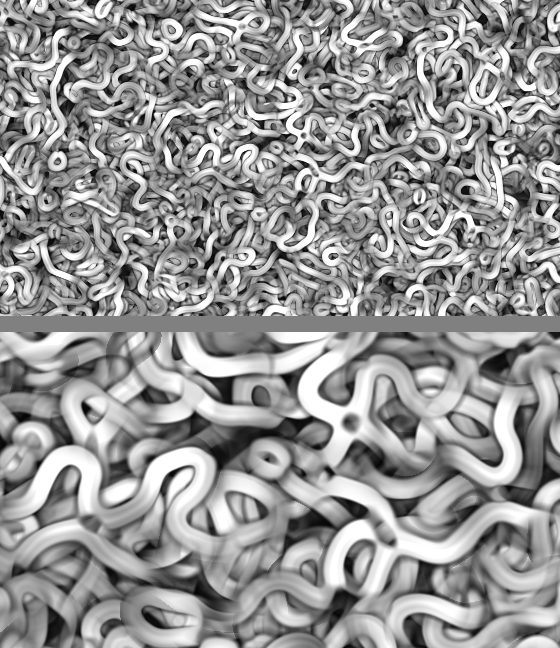
Top, the full canvas; bottom, a detail of the centre.
This texture is drawn by a WebGL 1 fragment shader. Its source:

```glsl
precision highp float;

uniform vec2 u_resolution;

#define LAYERS 12
#define BEND_SCALE 11.5
#define HALF_WIDTH 0.0128
#define LEVEL_STEP 0.5
#define SHADOW 0.5
#define DEEP_TONE 0.50
#define TOP_TONE 0.95
#define TONE_SPREAD 0.75
#define STREAKS 0.16
#define BACKGROUND 0.09

vec2 randomDirection(vec2 cell) {
  vec2 q = fract(cell * vec2(0.1031, 0.1137));
  q += dot(q, q.yx + 33.33);
  float angle = 6.28318 * fract((q.x + q.y) * q.x * 17.13);
  return vec2(cos(angle), sin(angle));
}

// Gradient noise: value in x, its slope in yz.
vec3 slopeNoise(vec2 p) {
  vec2 i = floor(p);
  vec2 f = p - i;
  vec2 u = f * f * f * (f * (f * 6.0 - 15.0) + 10.0);
  vec2 du = 30.0 * f * f * (f * (f - 2.0) + 1.0);
  vec2 ga = randomDirection(i);
  vec2 gb = randomDirection(i + vec2(1.0, 0.0));
  vec2 gc = randomDirection(i + vec2(0.0, 1.0));
  vec2 gd = randomDirection(i + vec2(1.0, 1.0));
  float a = dot(ga, f);
  float b = dot(gb, f - vec2(1.0, 0.0));
  float c = dot(gc, f - vec2(0.0, 1.0));
  float d = dot(gd, f - vec2(1.0, 1.0));
  float k = a - b - c + d;
  float value = a + u.x * (b - a) + u.y * (c - a) + u.x * u.y * k;
  vec2 slope = ga + u.x * (gb - ga) + u.y * (gc - ga)
             + u.x * u.y * (ga - gb - gc + gd)
             + du * (u.yx * k + vec2(b, c) - a);
  return vec3(value, slope);
}

float noise(vec2 p) {
  return slopeNoise(p).x;
}

// Lays one sheet of strands, the contour lines of a noise field, over a tone.
float layStrands(float below, vec2 p, float index) {
  float angle = index * 2.4;
  float c = cos(angle);
  float s = sin(angle);
  vec2 q = mat2(c, s, -s, c) * p * BEND_SCALE + index * vec2(37.2, 21.7) + 50.0;

  // Signed distance across the nearest strand, in half widths.
  vec3 field = slopeNoise(q);
  float height = field.x / LEVEL_STEP + index * 0.37;
  float level = floor(height + 0.5);
  float steepness = length(field.yz);
  float across = (height - level) * LEVEL_STEP / (steepness + 0.04);
  across /= HALF_WIDTH * BEND_SCALE;
  float d = abs(across);

  // Strands surface and sink along their length.
  vec2 shift = vec2(level * 5.3 + 11.4, level * 3.7 + 7.9);
  float surfacing = noise(q * 0.62 + shift);
  float presence = smoothstep(-0.14, 0.16, surfacing)
                 * smoothstep(0.25, 0.6, steepness);

  // Rounded shading with fine streaks along the strand.
  float depth = index / float(LAYERS - 1);
  float tone = mix(DEEP_TONE, TOP_TONE, depth);
  tone += TONE_SPREAD * noise(q * 0.95 + shift.yx + 23.0);
  tone += STREAKS * noise(vec2(across * 2.1, surfacing * 3.0) + shift + index * 9.1);
  tone *= 1.0 - 0.33 * min(d * d, 1.0);

  float shade = 1.0 - smoothstep(0.8, 1.8, d);
  float core = 1.0 - smoothstep(0.68, 1.06, d);
  float shadowed = below * (1.0 - SHADOW * shade * presence);
  return mix(shadowed, clamp(tone, 0.0, 1.0), core * presence);
}

void main() {
  vec2 p = gl_FragCoord.xy / u_resolution.y;
  float tone = BACKGROUND;
  for (int i = 0; i < LAYERS; i++) {
    tone = layStrands(tone, p, float(i));
  }
  gl_FragColor = vec4(vec3(clamp(tone, 0.0, 1.0)), 1.0);
}
```
